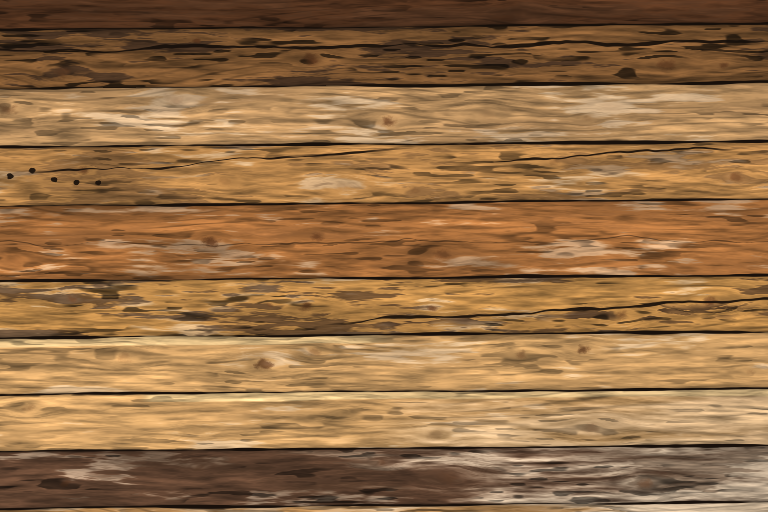
This texture is drawn by a WebGL 1 fragment shader. Its source:

```glsl
precision highp float;
// Weathered timber wall: ten horizontal boards parted by dark, uneven gaps.
// Noise stretched along each board and bent around knots makes the grain;
// tapered wobbling lines make the long splits.
uniform vec2 u_resolution;

const vec3 GAP = vec3(0.09, 0.06, 0.04);
const vec3 STAIN = vec3(0.22, 0.155, 0.11);
const vec3 KNOT = vec3(0.34, 0.20, 0.11);
const vec3 SILVER = vec3(0.76, 0.68, 0.58);
const vec3 FRESH = vec3(0.90, 0.77, 0.55);

float hash(vec2 p) {
  vec3 q = fract(p.xyx * 0.1031);
  q += dot(q, q.yzx + 33.33);
  return fract((q.x + q.y) * q.z);
}

float noise(vec2 p) {
  vec2 i = floor(p), f = fract(p);
  f = f * f * (3.0 - 2.0 * f);
  return mix(mix(hash(i), hash(i + vec2(1, 0)), f.x),
             mix(hash(i + vec2(0, 1)), hash(i + vec2(1, 1)), f.x), f.y);
}

float fbm(vec2 p) {
  float sum = 0.0, amp = 0.533;
  for (int i = 0; i < 4; i++) {
    sum += amp * noise(p);
    p = p * 2.03 + 17.3;
    amp *= 0.5;
  }
  return sum;
}

// Height of the gap above board k; board 5 is the widest.
float seamHeight(float k, float x) {
  float y = 0.013 + 0.111 * k + 0.036 * step(4.5, k) + 0.0035 * max(k - 5.0, 0.0);
  return y + 0.008 * (x - 0.75) + 0.005 * (fbm(vec2(x * 6.0, k * 7.0)) - 0.5);
}

// Board tint in rgb, wear in w.
vec4 boardFinish(float k) {
  if (k < 0.5) return vec4(0.70, 0.52, 0.32, 0.2);
  if (k < 1.5) return vec4(0.37, 0.26, 0.19, 0.6);
  if (k < 3.5) return vec4(0.76, 0.585, 0.375, 0.1);
  if (k < 4.5) return vec4(0.73, 0.53, 0.29, 0.85);
  if (k < 5.5) return vec4(0.63, 0.41, 0.225, 0.25);
  if (k < 6.5) return vec4(0.72, 0.52, 0.30, 0.5);
  if (k < 7.5) return vec4(0.70, 0.54, 0.36, 0.2);
  if (k < 8.5) return vec4(0.48, 0.33, 0.19, 1.0);
  return vec4(0.35, 0.215, 0.13, 0.4);
}

// Jagged line from ab.xy to ab.zw, tapered at both ends.
float splitLine(vec2 p, vec4 ab, float width, float blur) {
  float t = (p.x - ab.x) / (ab.z - ab.x);
  float wobble = 0.024 * (fbm(vec2(p.x * 9.0, ab.y * 90.0)) - 0.5);
  float w = width * (0.1 + 1.6 * noise(vec2(p.x * 22.0, ab.y * 50.0)));
  float d = abs(p.y - mix(ab.y, ab.w, t) - wobble);
  return smoothstep(0.0, 0.12, t) * (1.0 - smoothstep(0.85, 1.0, t)) * (1.0 - smoothstep(w - blur, w + blur, d));
}

void main() {
  vec2 p = gl_FragCoord.xy / u_resolution.y;
  float blur = 0.6 / u_resolution.y;

  // Board and ragged gaps
  float board = 0.0, low = -0.1, high = 1.06, gap = 0.0, shade = 0.0;
  for (int i = 0; i < 9; i++) {
    float k = float(i), s = seamHeight(k, p.x), d = abs(p.y - s);
    if (p.y > s) { board = k + 1.0; low = s; } else high = min(high, s);
    float w = 0.0042 * smoothstep(0.15, 0.95, fbm(vec2(p.x * 8.0, k * 3.7 + 9.0)));
    gap = max(gap, 1.0 - smoothstep(w - blur, w + blur, d));
    shade = max(shade, exp(-d * 260.0));
  }
  float v = (p.y - low) / (high - low);
  vec4 finish = boardFinish(board);
  vec2 seed = board * vec2(13.7, 5.3);

  // Knots push the grain aside
  float grainY = p.y, knot = 0.0;
  for (int j = 0; j < 6; j++) {
    vec2 id = vec2(float(j), board + 20.0);
    vec2 c = vec2((id.x + hash(id)) * 0.27, mix(low, high, 0.2 + 0.6 * hash(id + 41.0)));
    float r = mix(0.004, 0.011, hash(id + 83.0));
    vec2 d = (p - c) / vec2(r * 1.5, r);
    grainY -= 0.8 * d.y * r * exp(-dot(d * d, vec2(0.06, 0.15)));
    float ring = length(d) + 1.5 * (fbm(p * vec2(90.0, 150.0)) - 0.5);
    knot = max(knot, (1.0 - smoothstep(0.2, 1.5, ring)) * hash(id + 7.0));
  }

  // Fine fibres, growth lines and short dark pits
  grainY += 0.02 * (fbm(vec2(p.x * 3.0, grainY * 12.0) + seed) - 0.5);
  vec2 g = vec2(p.x, grainY);
  float fine = fbm(g * vec2(16.0, 150.0) + seed);
  float broad = fbm(g * vec2(3.0, 42.0) + seed);
  float mottle = fbm(p * vec2(7.0, 17.0) + seed);
  float tone = 0.6 * fine + 0.25 * broad + 0.15 * mottle - 0.5;
  float growth = abs(fract(grainY * 50.0 + 5.0 * noise(g * vec2(2.0, 16.0) + seed)) - 0.5);
  growth = smoothstep(0.3, 0.5, growth) * smoothstep(0.35, 0.65, mottle);
  float pits = smoothstep(0.6, 0.75, noise(g * vec2(24.0, 190.0) + seed));
  pits *= smoothstep(0.42, 0.62, fbm(p * vec2(6.0, 32.0) + seed + 31.0));

  // Silvering at lower right, pale scuffs, fresh upper edges
  float silver = smoothstep(0.65, 1.4, p.x + 1.3 * (broad - 0.5) + 0.8 * (fine - 0.5));
  silver *= board < 1.5 ? 0.9 : (board < 2.5 ? 0.45 : 0.0);
  float scuff = smoothstep(0.56, 0.66, 0.6 * fbm(p * vec2(6.0, 26.0) + seed + 7.0) + 0.4 * fine);
  vec3 color = mix(finish.rgb, SILVER, max(silver, 0.5 * scuff * step(board, 7.5)));
  float bare = board == 2.0 ? smoothstep(0.27, 0.3, p.x) : (board == 3.0 ? 1.0 - smoothstep(0.7, 0.8, p.x) : 0.0);
  color = mix(color, FRESH, 0.8 * bare * smoothstep(0.84, 0.87, v + 0.1 * (broad - 0.5)));
  color *= 1.03 + 1.5 * tone;

  // Stains, growth lines, pits and knots
  float stain = finish.w * smoothstep(0.53, 0.61, 0.55 * fbm(p * vec2(4.0, 28.0) + seed + 3.0) + 0.45 * fine);
  float soot = splitLine(p, vec4(0.6, 0.362, 1.6, 0.405), 0.011, 0.012);
  color = mix(color, STAIN * (0.6 + 0.8 * fine), 0.85 * max(stain, soot * smoothstep(0.42, 0.54, fine)));
  color *= (1.0 - 0.2 * growth) * (1.0 - pits * (0.25 + 0.35 * finish.w));
  color = mix(color, KNOT * (0.5 + fine), 0.8 * knot);

  // Long splits and bored holes
  float split = splitLine(p, vec4(0.03, 0.66, 0.82, 0.711), 0.0017, blur);
  split = max(split, splitLine(p, vec4(0.92, 0.687, 1.46, 0.712), 0.0017, blur));
  split = max(split, splitLine(p, vec4(0.6, 0.369, 1.62, 0.425), 0.0024, blur));
  split = max(split, splitLine(p, vec4(-0.2, 0.895, 1.7, 0.925), 0.0026, blur));
  split = max(split, 0.5 * splitLine(p, vec4(-0.2, 0.522, 1.7, 0.534), 0.001, blur));
  for (int i = 0; i < 5; i++) {
    float k = float(i);
    vec2 c = vec2(0.02 + 0.043 * k, 0.642 + 0.05 * hash(vec2(k, 5.0)));
    float d = length((p - c) * vec2(0.85, 1.0)) + 0.003 * (noise(p * 200.0) - 0.5);
    split = max(split, 1.0 - smoothstep(0.005 - blur, 0.005 + blur, d));
  }

  // Rounded edges and gaps
  color = mix(color * (1.0 - 0.35 * shade), GAP, max(0.92 * split, gap));
  color *= 1.04 - 0.1 * smoothstep(0.75, 1.0, p.y);
  gl_FragColor = vec4(clamp(color, 0.0, 1.0), 1.0);
}
```
